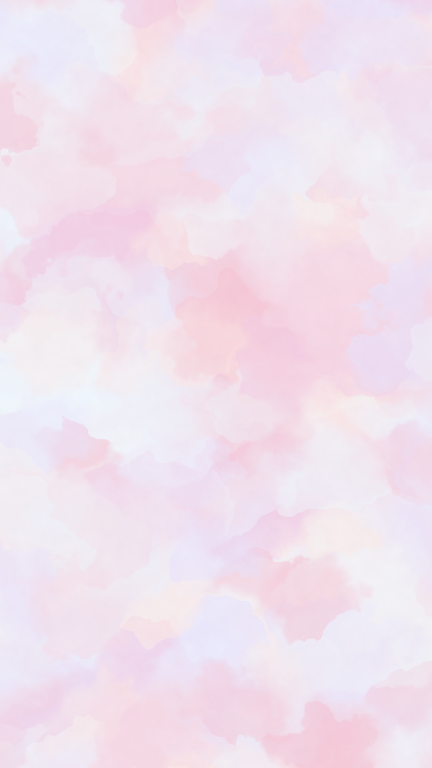
A WebGL 2 fragment shader for this texture:

```glsl
#version 300 es
precision highp float;
// Pastel watercolour clouds: ragged, overlapping washes of rose, lavender and pearl.

uniform vec2 u_resolution;
out vec4 fragColor;

const int   LAYERS       = 4;
const float FIRST_CELL   = 0.36;              // cell size of the broadest washes, in canvas widths
const float CELL_SHRINK  = 0.76;
const float FIRST_ALPHA  = 0.90;
const float ALPHA_SHRINK = 0.88;
const vec2  CELL_STRETCH = vec2(1.15, 0.88);  // washes lie wider than tall
const vec2  SIZE_RANGE   = vec2(0.55, 0.92);
const vec2  EDGE_RANGE   = vec2(0.06, 0.85);  // crisp and faded rims
const float LOBE_DEPTH   = 0.15;
const float SWAY         = 0.28;              // broad bending of the outlines
const float FRAY         = 0.85;              // fine tearing of the outlines
const float MOTTLE       = 0.022;
const float CONTRAST     = 1.30;
const vec3  MID_TONE     = vec3(0.937, 0.871, 0.925);
const vec3  TARGET_TONE  = vec3(0.942, 0.877, 0.929);

const vec3 PALETTE[8] = vec3[8](
    vec3(0.93, 0.94, 0.97),   // ice
    vec3(0.94, 0.92, 0.95),   // pearl
    vec3(0.91, 0.88, 0.97),   // lavender
    vec3(0.97, 0.90, 0.90),   // peach
    vec3(0.95, 0.79, 0.85),   // rose
    vec3(0.94, 0.81, 0.90),   // orchid
    vec3(0.95, 0.85, 0.90),   // blush
    vec3(0.93, 0.91, 0.95));  // mist

vec3 hash3(vec2 cell, float seed) {
    vec3 q = fract(vec3(cell.xyx + seed * 17.3) * vec3(0.1031, 0.1030, 0.0973));
    q += dot(q, q.yxz + 33.33);
    return fract((q.xxy + q.yzz) * q.zyx);
}

// Three independent channels of smooth noise in -0.5..0.5
vec3 noise3(vec2 p, float seed) {
    vec2 cell = floor(p);
    vec2 f = fract(p);
    f = f * f * (3.0 - 2.0 * f);
    vec3 low = mix(hash3(cell, seed), hash3(cell + vec2(1.0, 0.0), seed), f.x);
    vec3 high = mix(hash3(cell + vec2(0.0, 1.0), seed), hash3(cell + 1.0, seed), f.x);
    return mix(low, high, f.y) - 0.5;
}

// Octaves of noise: xy tears the rims, z mottles the pigment.
vec3 frayNoise(vec2 p) {
    const mat2 turn = mat2(0.80, 0.60, -0.60, 0.80);
    vec3 sum = vec3(0.0);
    float freq = 18.0;
    for (int i = 0; i < 4; i++) {
        p = turn * p;
        sum += noise3(p * freq + 50.0, float(i) + 7.0) * vec3(vec2(1.0 / freq), 0.5 * pow(0.8, float(i)));
        freq *= 1.9;
    }
    return sum;
}

// Paints one layer of scattered washes over the colour below.
vec3 paintWashes(vec3 color, vec2 p, float cellSize, float opacity, float seed) {
    vec2 grid = p / (cellSize * CELL_STRETCH) + seed * 3.37 + 20.0;
    vec2 home = floor(grid);
    for (int y = -1; y <= 1; y++) {
        for (int x = -1; x <= 1; x++) {
            vec2 cell = home + vec2(x, y);
            vec3 place = hash3(cell, seed);
            vec3 look = hash3(cell, seed + 41.0);
            vec2 center = cell + 0.5 + 0.6 * (place.xy - 0.5);
            vec2 d = (grid - center) / mix(SIZE_RANGE.x, SIZE_RANGE.y, place.z);

            // Lobed outline, crisp on one side and fading on the other
            vec2 lobes = sin(d * 5.0 + 6.2832 * look.xy);
            float dist = length(d) + LOBE_DEPTH * lobes.x * lobes.y;
            float angle = 6.2832 * look.z;
            float side = 0.5 + 0.5 * dot(d, vec2(cos(angle), sin(angle)));
            float edge = mix(EDGE_RANGE.x, EDGE_RANGE.y, smoothstep(0.05, 0.75, side));
            float cover = 1.0 - smoothstep(1.0 - edge, 1.0, dist);

            vec3 pigment = PALETTE[int(look.x * 7.999)];
            float strength = opacity * mix(0.45, 1.0, look.y);
            color = mix(color, pigment, cover * strength);
        }
    }
    return color;
}

void main() {
    vec2 p = gl_FragCoord.xy / u_resolution.x;
    vec3 fray = frayNoise(p);
    vec2 sway = sin(p.yx * vec2(9.0, 8.0) + 2.0 * sin(p * 6.0 + 1.0)) / 9.0;
    vec2 q = p + SWAY * sway + FRAY * fray.xy;

    // Soft ground of pearl drifting into blush
    float drift = 0.5 + 0.25 * (sin(q.x * 5.0 + q.y * 3.0) + sin(q.y * 7.0 - q.x * 2.0 + 1.0));
    vec3 color = mix(PALETTE[1], PALETTE[6], drift);

    // Washes from broad to small
    float cellSize = FIRST_CELL;
    float opacity = FIRST_ALPHA;
    for (int i = 0; i < LAYERS; i++) {
        color = paintWashes(color, q, cellSize, opacity, float(i) + 1.0);
        cellSize *= CELL_SHRINK;
        opacity *= ALPHA_SHRINK;
    }

    // Deepen the washes and mottle the pigment, mostly in its green share
    color = TARGET_TONE + CONTRAST * (color - MID_TONE);
    color += MOTTLE * fray.z * vec3(0.3, 1.0, 0.7);
    fragColor = vec4(clamp(color, 0.0, 1.0), 1.0);
}
```
